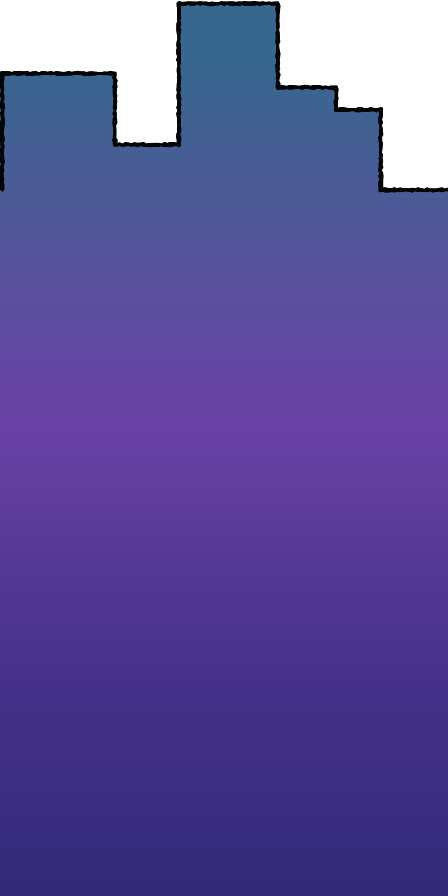
Give the GLSL for this background, as a Shadertoy shader.

```glsl
const int STEPS = 6;
// Skyline in canvas widths: left edge and roof height of each block
const float EDGE[7] = float[7](0.005, 0.2565, 0.399, 0.620, 0.750, 0.850, 1.02);
const float ROOF[6] = float[6](1.836, 1.677, 1.992, 1.805, 1.755, 1.576);
const float BASE_HEIGHT = 1.576;

const float INK_HALF_WIDTH = 0.0047;
const float INK_ROUGHNESS = 0.0035;
const float INK_GRAIN = 150.0;
const vec3 INK = vec3(0.015, 0.02, 0.025);
const vec3 PAPER = vec3(1.0);

// Wall gradient, from the ground up
const int STOPS = 9;
const float STOP_HEIGHT[9] = float[9](0.0, 0.18, 0.44, 0.70, 0.91, 1.07, 1.35, 1.58, 1.85);
const vec3 STOP_COLOR[9] = vec3[9](
    vec3(0.190, 0.165, 0.470), vec3(0.225, 0.175, 0.505), vec3(0.265, 0.190, 0.535),
    vec3(0.320, 0.215, 0.580), vec3(0.385, 0.245, 0.625), vec3(0.408, 0.255, 0.648),
    vec3(0.355, 0.312, 0.620), vec3(0.295, 0.355, 0.587), vec3(0.215, 0.400, 0.560));

float hash(vec2 p) {
    vec3 q = fract(vec3(p.xyx) * 0.1031);
    q += dot(q, q.yzx + 33.33);
    return fract((q.x + q.y) * q.z);
}

float noise(vec2 p) {
    vec2 cell = floor(p), f = fract(p);
    f = f * f * (3.0 - 2.0 * f);
    return mix(mix(hash(cell), hash(cell + vec2(1, 0)), f.x),
               mix(hash(cell + vec2(0, 1)), hash(cell + vec2(1, 1)), f.x), f.y);
}

float segmentDistance(vec2 p, vec2 a, vec2 b) {
    vec2 pa = p - a, ba = b - a;
    return length(pa - ba * clamp(dot(pa, ba) / dot(ba, ba), 0.0, 1.0));
}

vec3 wallColor(float height) {
    vec3 color = STOP_COLOR[0];
    for (int i = 1; i < STOPS; i++) {
        float t = (height - STOP_HEIGHT[i - 1]) / (STOP_HEIGHT[i] - STOP_HEIGHT[i - 1]);
        color = mix(color, STOP_COLOR[i], clamp(t, 0.0, 1.0));
    }
    return color;
}

void mainImage(out vec4 fragColor, in vec2 fragCoord) {
    vec2 p = fragCoord / iResolution.xy * vec2(1.0, 2.0);
    float pixel = 1.0 / iResolution.x;

    // Trace the stepped outline and find the roof above this column
    float outline = 1e3;
    float roof = ROOF[0];
    float previous = BASE_HEIGHT;
    for (int i = 0; i < STEPS; i++) {
        vec2 corner = vec2(EDGE[i], ROOF[i]);
        outline = min(outline, segmentDistance(p, vec2(EDGE[i], previous), corner));
        outline = min(outline, segmentDistance(p, corner, vec2(EDGE[i + 1], ROOF[i])));
        if (p.x > EDGE[i]) roof = ROOF[i];
        previous = ROOF[i];
    }

    // Gradient wall under the roofs
    float wall = smoothstep(-0.5 * pixel, 0.5 * pixel, roof - p.y);
    vec3 color = mix(PAPER, wallColor(p.y), wall);

    // Rough ink line
    float wobble = (noise(p * INK_GRAIN) - 0.5) * INK_ROUGHNESS;
    float ink = outline + wobble - INK_HALF_WIDTH;
    color = mix(INK, color, smoothstep(-0.5 * pixel, 0.5 * pixel, ink));

    fragColor = vec4(color, 1.0);
}
```
